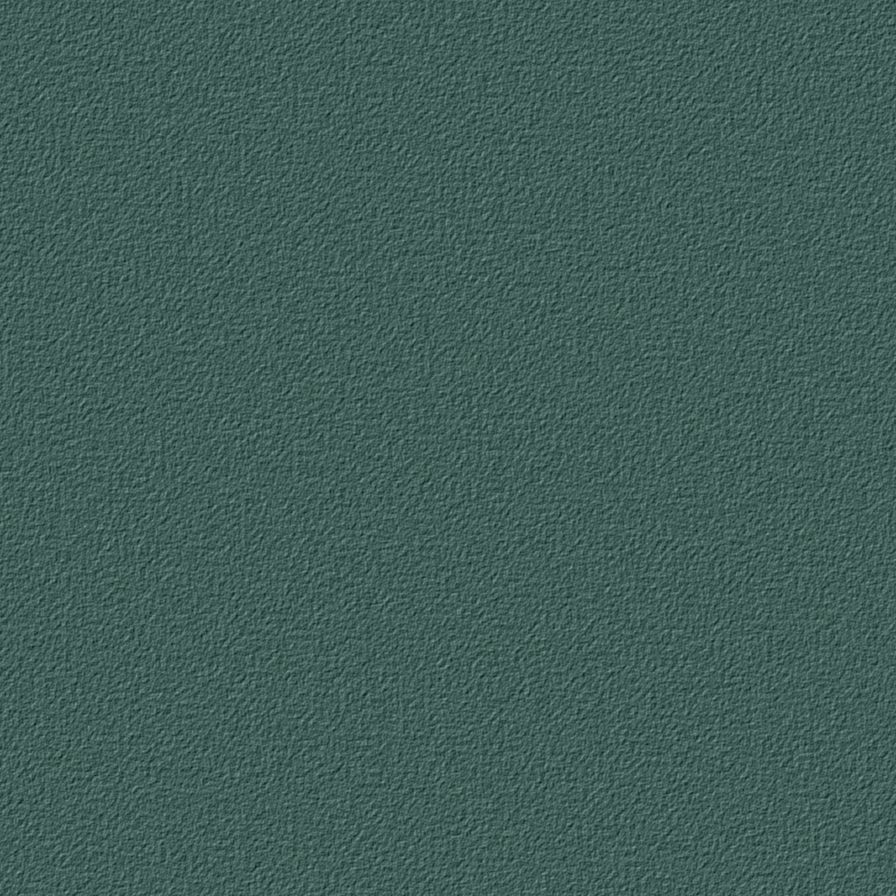
Write a three.js fragment shader that draws this texture.

```glsl
// Fine-grained dark green embossed surface, lit from the upper left.
varying vec2 vUv;

// Unit gradient with a random direction for each lattice point
vec2 latticeGradient(vec2 cell) {
  vec3 q = fract(vec3(cell.xyx) * vec3(0.1031, 0.1030, 0.0973));
  q += dot(q, q.yzx + 33.33);
  float angle = 6.28318 * fract((q.x + q.y) * q.z);
  return vec2(cos(angle), sin(angle));
}

float gradientNoise(vec2 p) {
  vec2 cell = floor(p);
  vec2 f = fract(p);
  vec2 blend = f * f * f * (f * (f * 6.0 - 15.0) + 10.0);
  float a = dot(latticeGradient(cell), f);
  float b = dot(latticeGradient(cell + vec2(1.0, 0.0)), f - vec2(1.0, 0.0));
  float c = dot(latticeGradient(cell + vec2(0.0, 1.0)), f - vec2(0.0, 1.0));
  float d = dot(latticeGradient(cell + vec2(1.0, 1.0)), f - vec2(1.0, 1.0));
  return mix(mix(a, b, blend.x), mix(c, d, blend.x), blend.y);
}

// Relief: pebbled bumps with finer grit, turned to hide the lattice
float reliefHeight(vec2 uv) {
  mat2 turn = mat2(0.8, 0.6, -0.6, 0.8);
  float bumps = gradientNoise(uv * 170.0 + 11.0);
  float grit = gradientNoise(turn * uv * 335.0 + 290.0);
  return bumps + 0.55 * grit;
}

void main() {
  // Emboss: slopes that face the light brighten, the others darken
  vec2 towardLight = vec2(-0.0011, 0.0011);
  float slope = reliefHeight(vUv - 0.5 * towardLight)
              - reliefHeight(vUv + 0.5 * towardLight);

  // Steep slopes catch more light and shadow, which sharpens the creases
  float relief = 0.26 * slope * (0.85 + 0.4 * abs(slope));

  // Faint uneven tone over several grains
  float mottle = 0.03 * gradientNoise(vUv * 62.0 + 5.0);

  vec3 green = vec3(0.255, 0.374, 0.344);
  vec3 color = green + (relief + mottle) * vec3(0.97, 1.02, 1.01);
  gl_FragColor = vec4(clamp(color, 0.0, 1.0), 1.0);
}
```
